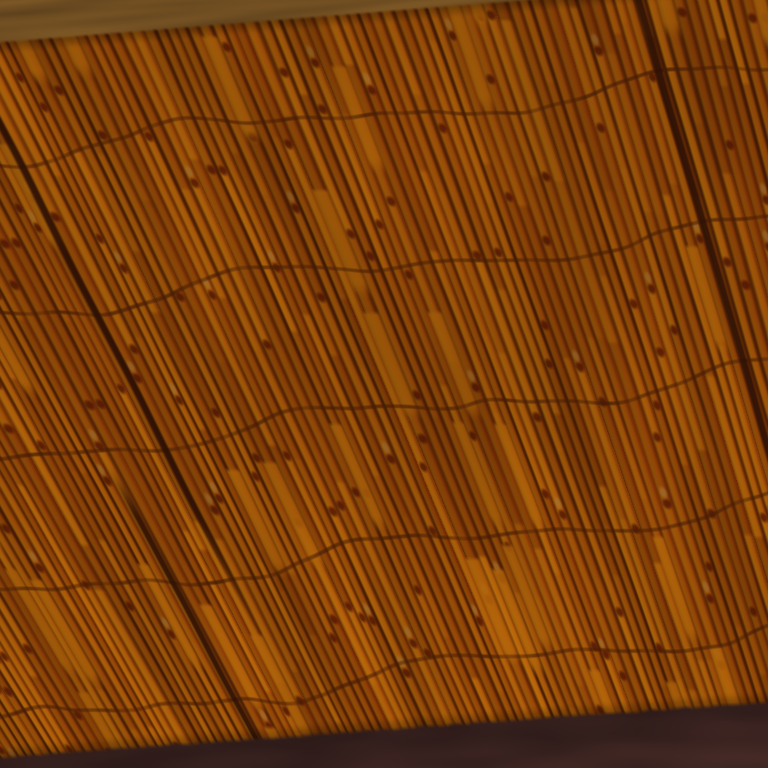
A WebGL 2 fragment shader for this texture:

```glsl
#version 300 es
precision highp float;

#define REEDS 74.0          // reeds across the width
#define LEAN 0.555          // slant of the reeds at the left edge
#define FAN 0.27            // loss of slant towards the right edge
#define JITTER 0.4          // unevenness of reed widths
#define SEGMENT 0.21        // distance between joints on one reed
#define JOINT_SHARE 0.42    // share of joints that show a dark speck
#define WIDE_SHARE 0.12     // share of slots holding a broad, bright reed
#define THREADS 5           // binding threads from top to bottom
#define THREAD_WIDTH 0.0022
#define THREAD_WAVE 0.013

uniform vec2 u_resolution;
out vec4 fragColor;

const float TAU = 6.2831853;
const vec3 GOLD = vec3(0.60, 0.37, 0.04);
const vec3 ORANGE = vec3(0.63, 0.32, 0.03);
const vec3 RUST = vec3(0.54, 0.21, 0.02);
const vec3 SHADE = vec3(0.27, 0.11, 0.02);
const vec3 SEAM = vec3(0.17, 0.06, 0.02);
const vec3 CHIP = vec3(0.62, 0.46, 0.22);
const vec3 BEAM = vec3(0.43, 0.30, 0.13);
const vec3 SILL = vec3(0.20, 0.12, 0.11);

float hash(vec2 p) {
    vec3 q = fract(vec3(p.xyx) * vec3(0.1031, 0.1030, 0.0973));
    q += dot(q, q.yzx + 33.33);
    return fract((q.x + q.y) * q.z);
}

float gradientDot(vec2 cell, vec2 offset) {
    float angle = TAU * hash(cell);
    return dot(vec2(cos(angle), sin(angle)), offset);
}

float gradientNoise(vec2 p) {
    vec2 i = floor(p), f = p - i;
    vec2 w = f * f * f * (f * (f * 6.0 - 15.0) + 10.0);
    vec2 e = vec2(1.0, 0.0);
    float low = mix(gradientDot(i, f), gradientDot(i + e, f - e), w.x);
    float high = mix(gradientDot(i + e.yx, f - e.yx), gradientDot(i + 1.0, f - 1.0), w.x);
    return mix(low, high, w.y);
}

// One row of thin reeds: across is counted in reeds, along in canvas heights
vec3 thinReeds(float across, float along) {
    float id = floor(across), f = across - id;
    float rust = smoothstep(0.5, 0.88, f) + 1.0 - smoothstep(0.0, 0.16, f);
    vec3 color = mix(mix(GOLD, ORANGE, smoothstep(0.15, 0.55, f)), RUST, rust);

    // Each length between joints has its own tone
    float s = along / SEGMENT + 7.0 * hash(vec2(id, 3.0));
    float joint = floor(s + 0.5), e = (s - joint) * SEGMENT;
    float tone = mix(hash(vec2(id, joint - 1.0)), hash(vec2(id, joint)), smoothstep(-0.004, 0.004, e));
    color = mix(color, mix(RUST, GOLD, tone), 0.35) * (0.88 + 0.22 * tone);

    // Shadow between neighbours, deeper in some gaps
    float edge = floor(across + 0.5);
    float depth = mix(0.25, 0.95, hash(vec2(edge, 11.0))) + 0.4 * gradientNoise(vec2(edge * 0.37, along * 4.0));
    float gap = 1.0 - smoothstep(0.02, 0.32, abs(across - edge));
    color = mix(color, SHADE, gap * clamp(depth, 0.1, 1.0));

    // Dark specks at joints, some with a pale chip above
    float pick = hash(vec2(id + 41.0, joint));
    vec2 p = vec2((f - 0.5) / REEDS, e);
    float speck = 1.0 - smoothstep(0.3, 1.1, length(p / vec2(0.0065, 0.0085)));
    float chip = 1.0 - smoothstep(0.3, 1.1, length((p + vec2(0.0, 0.015)) / vec2(0.005, 0.010)));
    color = mix(color, SHADE * vec3(1.1, 0.7, 0.8), 0.8 * speck * step(pick, JOINT_SHARE));
    return mix(color, CHIP, 0.55 * chip * step(pick, JOINT_SHARE * 0.3));
}

// Broad pieces that lie over two thin reeds
vec3 addWideReeds(vec3 color, float across, float along) {
    float w = across * 0.5 + 0.25, id = floor(w), f = w - id;
    float s = along / 0.16 + 5.0 * hash(vec2(id, 71.0));
    float slot = floor(s), t = s - slot;
    float present = step(hash(vec2(id + 17.0, slot)), WIDE_SHARE);
    float body = smoothstep(0.08, 0.28, f) * (1.0 - smoothstep(0.66, 0.9, f));
    float ends = smoothstep(0.04, 0.09, t) * (1.0 - smoothstep(0.8, 0.96, t));
    vec3 lit = mix(GOLD, ORANGE, f) * 1.08;
    return mix(color, lit, 0.85 * present * body * ends);
}

// Long dark slits where the mat has parted
float seams(float x, float y) {
    vec3 place = vec3(0.172, 0.088, 0.976);
    vec3 top = vec3(0.05, 0.60, -0.2), bottom = vec3(0.75, 1.1, 0.75);
    float dark = 0.0;
    for (int i = 0; i < 3; i++) {
        float wobble = 0.0025 * gradientNoise(vec2(y * 7.0, float(i) * 9.3));
        float line = 1.0 - smoothstep(0.002, 0.0075, abs(x - place[i] + wobble));
        float reach = smoothstep(top[i], top[i] + 0.08, y) * (1.0 - smoothstep(bottom[i] - 0.1, bottom[i] + 0.1, y));
        dark = max(dark, line * reach);
    }
    return dark;
}

// Binding threads, closer together towards the bottom
float threads(float x, float y) {
    float q = TAU * (x + 0.018) / 0.61;
    float wave = THREAD_WAVE * (sin(q) - 0.5 * sin(2.0 * q)) - 0.11 * (x - 0.5);
    float dark = 0.0;
    for (int i = 0; i < THREADS; i++) {
        float k = float(i);
        float level = 0.162 + 0.2 * k - 0.0063 * k * k + wave + 0.008 * gradientNoise(vec2(x * 14.0, k * 5.7));
        dark = max(dark, 1.0 - smoothstep(0.3, 1.8, abs(y - level) / THREAD_WIDTH));
    }
    return dark * (0.55 + 0.4 * gradientNoise(vec2(x * 30.0, y * 6.0)));
}

void main() {
    vec2 uv = gl_FragCoord.xy / u_resolution;
    float y = 1.0 - uv.y, t = y - 0.5;
    float x = (uv.x - LEAN * t) / (1.0 - FAN * t);

    // Reed mat
    float across = x * REEDS + JITTER * gradientNoise(vec2(x * 24.0, 2.5)) + 0.12 * gradientNoise(vec2(x * 18.0, y * 5.0));
    vec3 color = addWideReeds(thinReeds(across, y), across, y);
    color *= 0.98 + 0.08 * t + 0.16 * gradientNoise(vec2(x * 13.0, y * 3.0));
    color = mix(color, SHADE, threads(x, y));
    color = mix(color, SEAM, 0.9 * seams(x, y));

    // Beam above and sill below, with soft borders
    float beamEdge = 0.055 - 0.080 * uv.x - y;
    float sillEdge = y - 0.986 + 0.072 * uv.x + 0.002 * gradientNoise(vec2(across * 0.8, 1.5));
    vec3 beam = BEAM * (1.0 + 0.25 * gradientNoise(vec2(uv.x * 5.0, beamEdge * 70.0)));
    vec3 sill = SILL * (0.95 + 0.3 * uv.x * smoothstep(0.0, 0.06, sillEdge) + 0.2 * gradientNoise(uv * vec2(9.0, 40.0)));
    color *= 1.0 - 0.25 * smoothstep(-0.018, 0.0, max(beamEdge, sillEdge));
    color = mix(color, beam, smoothstep(-0.003, 0.003, beamEdge));
    color = mix(color, sill, smoothstep(-0.004, 0.004, sillEdge));
    fragColor = vec4(color, 1.0);
}
```
